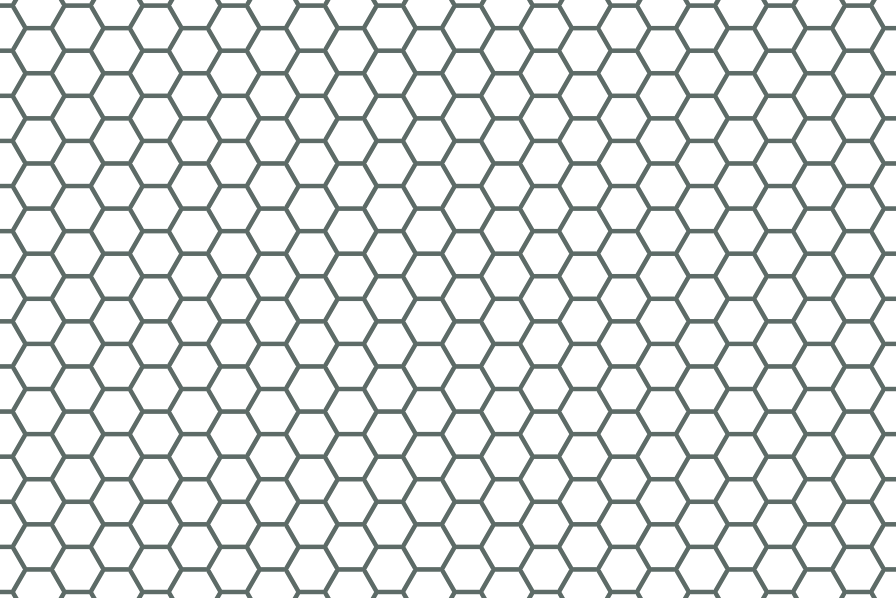
This pattern is drawn by a Shadertoy shader. Its source:

```glsl
const float ROOT3 = 1.7320508;
const vec3 WIRE = vec3(0.365, 0.42, 0.405);
const vec3 GROUND = vec3(1.0);

// Offset from the centre of the nearest flat-topped cell of unit height
vec2 hexCell(vec2 p) {
    vec2 period = vec2(ROOT3, 1.0);
    vec2 even = mod(p + 0.5 * period, period) - 0.5 * period;
    vec2 odd = mod(p, period) - 0.5 * period;
    return dot(even, even) < dot(odd, odd) ? even : odd;
}

// Distance from a point inside the cell to its nearest side
float hexEdge(vec2 q) {
    q = abs(q);
    return 0.5 - max(q.y, dot(q, vec2(0.5 * ROOT3, 0.5)));
}

// Antialiased coverage of a line centred on distance zero
float lineMask(float dist, float width, float pixel) {
    return 1.0 - smoothstep(-0.6 * pixel, 0.6 * pixel, dist - 0.5 * width);
}

void mainImage(out vec4 fragColor, in vec2 fragCoord) {
    const vec2 canvas = vec2(1.5, 1.0);
    const vec2 anchor = vec2(0.6525, 0.6512);
    const float cellHeight = 0.07543;
    const float wireWidth = 0.0076;

    // Honeycomb in canvas units
    vec2 p = fragCoord / iResolution.xy * canvas;
    vec2 q = hexCell((p - anchor) / cellHeight);
    float dist = hexEdge(q) * cellHeight;

    // Wire over the plain ground
    float wire = lineMask(dist, wireWidth, 1.0 / iResolution.y);
    fragColor = vec4(mix(GROUND, WIRE, wire), 1.0);
}
```
